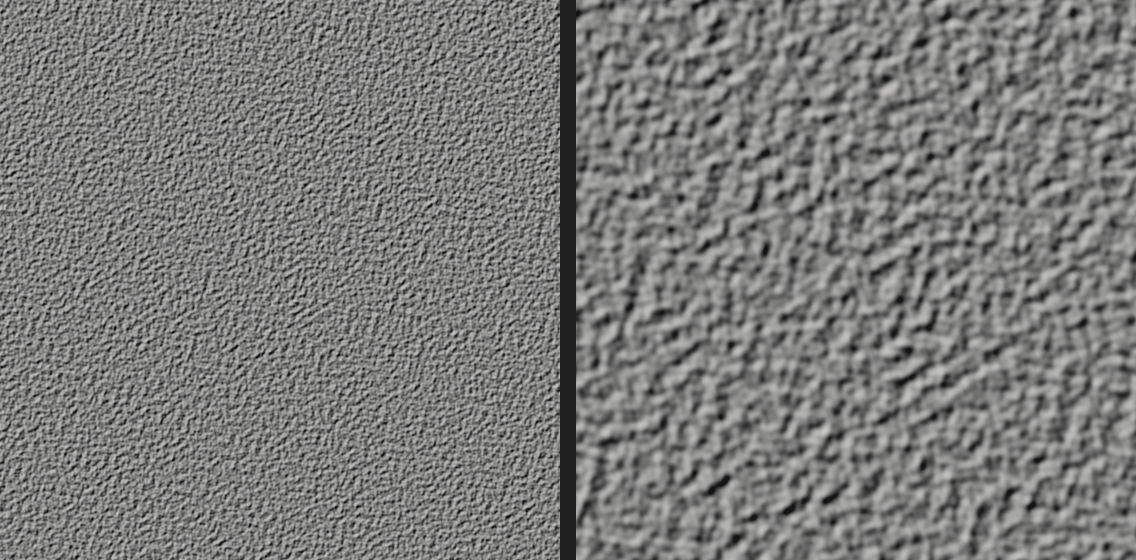
Left: the whole. Right: its middle third, enlarged.
Write a Shadertoy shader that draws this texture.

```glsl
// Fine grey embossed plaster: a two-octave gradient-noise height field is lit
// from the upper left by differencing it along the light direction, which
// leaves short, bent ridges running from lower left to upper right.

const vec2 LIGHT_DIR = vec2(-0.7071, 0.7071);
const float RIDGE_STRETCH = 1.06;   // ridge length relative to its width
const float COARSE_CELLS = 103.0;   // noise cells across the canvas
const float FINE_CELLS = 186.0;
const float FINE_WEIGHT = 0.48;
const float EMBOSS_STEP = 0.0020;   // half distance between height samples
const float RELIEF_GAIN = 3.6;      // brings the slope to unit deviation

const float MID_GREY = 0.501;
const float CONTRAST = 0.127;
const float SHADOW_BIAS = 0.014;    // deepens shadows, holds back highlights
const vec3 WARM_TINT = vec3(1.004, 1.0, 0.996);

// Integer hash of a lattice point, from 0 to 1.
float hash(vec2 cell, uint seed) {
    uvec2 c = uvec2(ivec2(cell) + 4096);
    uint h = c.x * 1664525u + c.y * 22695477u + seed * 747796405u;
    h = (h ^ (h >> 16)) * 2246822519u;
    h = (h ^ (h >> 13)) * 3266489917u;
    h ^= h >> 16;
    return float(h >> 8) / 16777216.0;
}

mat2 rotation(float angle) {
    float c = cos(angle), s = sin(angle);
    return mat2(c, s, -s, c);
}

// Slope contribution of one lattice corner.
float corner(vec2 cell, vec2 offset, vec2 local, uint seed) {
    float angle = 6.2832 * hash(cell + offset, seed);
    return dot(vec2(cos(angle), sin(angle)), local - offset);
}

float gradientNoise(vec2 p, uint seed) {
    vec2 cell = floor(p);
    vec2 f = p - cell;
    vec2 w = f * f * f * (f * (f * 6.0 - 15.0) + 10.0);
    float low = mix(corner(cell, vec2(0, 0), f, seed),
                    corner(cell, vec2(1, 0), f, seed), w.x);
    float high = mix(corner(cell, vec2(0, 1), f, seed),
                     corner(cell, vec2(1, 1), f, seed), w.x);
    return mix(low, high, w.y);
}

// Surface height; each octave is turned to hide its lattice.
float height(vec2 p) {
    float coarse = gradientNoise(rotation(0.55) * p * COARSE_CELLS, 1u);
    float fine = gradientNoise(rotation(1.25) * p * FINE_CELLS, 2u);
    return coarse + FINE_WEIGHT * fine;
}

// Brightness of the relief: positive on slopes that face the light.
float emboss(vec2 p, float halfStep) {
    vec2 towardLight = vec2(halfStep, 0.0);
    return height(p - towardLight) - height(p + towardLight);
}

// Maps the slope to grey with a longer tail in the shadows.
vec3 shade(float slope) {
    float grey = MID_GREY + CONTRAST * slope - SHADOW_BIAS * slope * slope;
    return clamp(grey, 0.08, 0.85) * WARM_TINT;
}

void mainImage(out vec4 fragColor, in vec2 fragCoord) {
    vec2 uv = fragCoord / iResolution.y;

    // Light frame: x points to the light, y runs along the ridges.
    vec2 ridgeDir = vec2(LIGHT_DIR.y, -LIGHT_DIR.x);
    vec2 p = vec2(dot(uv, LIGHT_DIR), dot(uv, ridgeDir) / RIDGE_STRETCH);

    float slope = RELIEF_GAIN * emboss(p, EMBOSS_STEP);
    fragColor = vec4(shade(slope), 1.0);
}
```
